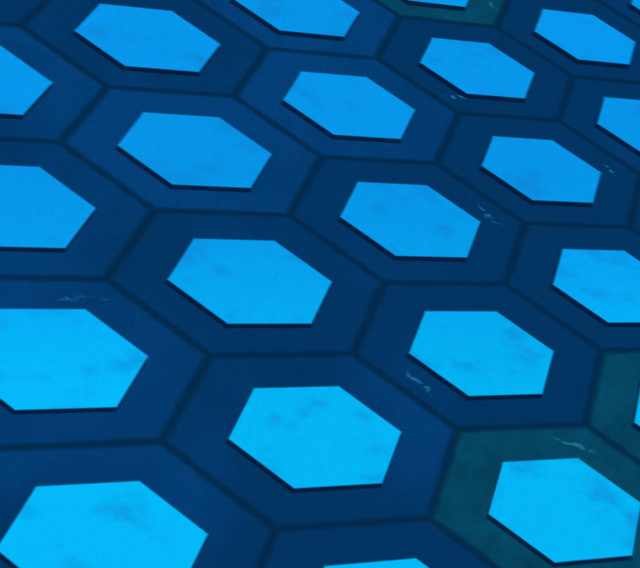
A Shadertoy shader for this pattern:

```glsl
const float FACE_RADIUS = 0.295;   // apothem of the bright face; a full cell is 0.5
const float GROOVE_WIDTH = 0.026;
const vec2 SHADOW_SHIFT = vec2(0.003, 0.007);
const float SCUFF_CHANCE = 0.45;
const vec3 FACE_FAR = vec3(0.03, 0.59, 0.92);
const vec3 FACE_NEAR = vec3(0.02, 0.72, 0.97);
const vec3 FACE_STAIN = vec3(0.07, 0.49, 0.79);
const vec3 RIM_NAVY = vec3(0.01, 0.205, 0.385);
const vec3 RIM_BLUE = vec3(0.015, 0.245, 0.465);
const vec3 RIM_TEAL = vec3(0.02, 0.27, 0.38);
const vec3 GROOVE = vec3(0.01, 0.155, 0.275);
const vec3 SHADOW = vec3(0.0, 0.09, 0.20);
const vec3 SCUFF = vec3(0.14, 0.50, 0.66);

// Perspective of the floor: columns are the two lattice axes and the origin
const mat3 FLOOR_TO_VIEW = mat3(0.3956, 0.1926, 0.1220,
                               -0.0750, 0.3179, 0.0905,
                                0.5588, 0.2338, 1.0);

float hash(vec2 p) {
    vec3 h = fract(p.xyx * vec3(0.1031, 0.1030, 0.0973));
    h += dot(h, h.yzx + 33.33);
    return fract((h.x + h.y) * h.z);
}

float noise(vec2 p) {
    vec2 i = floor(p), f = fract(p);
    f = f * f * (3.0 - 2.0 * f);
    return mix(mix(hash(i), hash(i + vec2(1, 0)), f.x),
               mix(hash(i + vec2(0, 1)), hash(i + vec2(1, 1)), f.x), f.y);
}

float fbm(vec2 p) {
    float sum = 0.0, gain = 0.5;
    for (int k = 0; k < 4; k++) {
        sum += gain * noise(p);
        p = mat2(1.6, 1.2, -1.2, 1.6) * p + 7.3;
        gain *= 0.5;
    }
    return sum;
}

vec2 viewToLattice(vec2 p) {
    vec3 q = inverse(FLOOR_TO_VIEW) * vec3(p, 1.0);
    return q.xy / q.z;
}

// Hexagonal norm on a lattice whose axes meet at 60 degrees
float hexRadius(vec2 q) {
    vec2 a = abs(q + 0.5 * q.yx);
    return max(max(a.x, a.y), 0.5 * abs(q.x - q.y));
}

vec2 nearestCell(vec2 q) {
    vec2 best = floor(q);
    for (int k = 1; k < 4; k++) {
        vec2 c = floor(q) + vec2(k & 1, k >> 1);
        if (hexRadius(q - c) < hexRadius(q - best)) best = c;
    }
    return best;
}

vec2 toCartesian(vec2 q) {
    return vec2(q.x + 0.5 * q.y, 0.866 * q.y);
}

// One ragged streak on the rim of a cell
float scuff(vec2 local, vec2 cell) {
    float angle = 6.2832 * hash(cell + 41.0);
    float tilt = angle + 1.57 + 1.2 * (hash(cell + 63.0) - 0.5);
    vec2 d = toCartesian(local) - 0.41 * vec2(cos(angle), sin(angle));
    vec2 axis = vec2(cos(tilt), sin(tilt));
    vec2 s = vec2(dot(d, axis), dot(d, vec2(-axis.y, axis.x)));
    s.y += 0.035 * (noise(d * 22.0 + cell * 9.0) - 0.5);
    float body = 1.0 - smoothstep(0.2, 1.0, length(s / vec2(0.13, 0.024)));
    float ragged = smoothstep(0.3, 0.65, fbm(d * 38.0 + cell * 5.0));
    return body * ragged * step(hash(cell + 17.0), SCUFF_CHANCE);
}

void mainImage(out vec4 fragColor, in vec2 fragCoord) {
    vec2 p = fragCoord / iResolution.y;
    vec2 q = viewToLattice(p);
    vec2 cell = nearestCell(q);
    vec2 local = q - cell;
    vec2 spread = fwidth(q);
    float aa = max(spread.x, spread.y);
    float radius = hexRadius(local);
    float grain = noise(p * 210.0) - 0.5;

    // Rims, with a few teal cells along every fourth row
    float tone = 0.5 * hash(cell + 5.0) + 0.9 * fbm(p * 4.0) - 0.2;
    vec3 color = mix(RIM_NAVY, RIM_BLUE, smoothstep(0.35, 0.8, tone));
    bool teal = mod(cell.y + 1.0, 4.0) < 0.5 && cell.x > 0.75 + 0.25 * cell.y;
    if (teal) color = RIM_TEAL * (0.85 + 0.3 * fbm(p * 30.0));
    color *= 1.0 + 0.07 * grain;

    // Grooves between cells
    float edge = 0.5 - radius + 0.008 * (noise(q * 14.0) - 0.5);
    color = mix(color, GROOVE, 0.8 * (1.0 - smoothstep(0.004, GROOVE_WIDTH + aa, edge)));

    // Pale wear on the rims
    color = mix(color, SCUFF, 0.75 * scuff(local, cell));

    // Raised side below each face
    float size = FACE_RADIUS + 0.008 * (hash(cell + 29.0) - 0.5);
    float side = hexRadius(viewToLattice(p + SHADOW_SHIFT) - cell) - size;
    color = mix(color, SHADOW, 0.85 * (1.0 - smoothstep(-aa, 1.5 * aa, side)));

    // Bright faces, clouded and brighter toward the viewer
    vec3 face = mix(FACE_NEAR, FACE_FAR, smoothstep(0.25, 0.72, p.y));
    float cloud = fbm(toCartesian(q) * 7.0 + 20.0);
    face = mix(face, FACE_STAIN, 0.45 * smoothstep(0.48, 0.85, cloud));
    face *= 1.0 + 0.03 * grain + 0.04 * (hash(cell + 83.0) - 0.5);
    color = mix(color, face, 1.0 - smoothstep(-aa, aa, radius - size));

    fragColor = vec4(color, 1.0);
}
```
